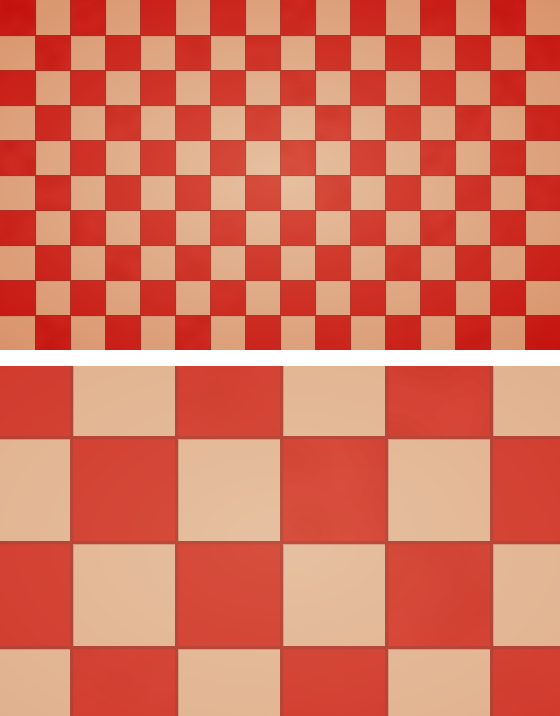
Top: the whole. Bottom: its middle third, enlarged.
Give the GLSL for this pattern, as a WebGL 1 fragment shader.

```glsl
precision highp float;
// A 16 by 10 red and tan checkerboard with thin dark joints, lit softly from
// the centre. Cells come from a filtered square wave; faint stepped patches
// of gradient noise mottle some of the red cells.

uniform vec2 u_resolution;

const vec2 GRID = vec2(16.0, 10.0);           // cells across and down
const float JOINT_WIDTH = 0.03125;            // in cells
const vec3 TAN_CENTRE = vec3(0.90, 0.755, 0.63);
const vec3 TAN_CORNER = vec3(0.85, 0.575, 0.42);
const vec3 RED_CENTRE = vec3(0.84, 0.31, 0.24);
const vec3 RED_CORNER = vec3(0.775, 0.075, 0.06);
const vec3 JOINT_CENTRE = vec3(0.73, 0.31, 0.25);
const vec3 JOINT_CORNER = vec3(0.65, 0.13, 0.09);
const float MOTTLE_SCALE = 1.7;               // noise cells per check
const float MOTTLE_STRENGTH = 0.035;
const float MOTTLE_LEVELS = 5.0;

float hash(vec2 p) {
  return fract(sin(dot(p, vec2(127.1, 311.7))) * 43758.55);
}

float cornerSlope(vec2 corner, vec2 offset) {
  float angle = 6.28318 * hash(corner);
  return dot(vec2(cos(angle), sin(angle)), offset);
}

float gradientNoise(vec2 p) {
  vec2 i = floor(p);
  vec2 f = p - i;
  vec2 u = f * f * f * (f * (f * 6.0 - 15.0) + 10.0);
  float low = mix(cornerSlope(i, f),
                  cornerSlope(i + vec2(1.0, 0.0), f - vec2(1.0, 0.0)), u.x);
  float high = mix(cornerSlope(i + vec2(0.0, 1.0), f - vec2(0.0, 1.0)),
                   cornerSlope(i + vec2(1.0), f - vec2(1.0)), u.x);
  return mix(low, high, u.y);
}

// 1 on red checks, 0 on tan checks, with edges one pixel wide.
float checker(vec2 p, vec2 pixel) {
  vec2 edge = abs(mod(p + 0.5, 2.0) - 1.0) - 0.5;
  vec2 wave = clamp(2.0 * edge / pixel, -1.0, 1.0);
  return 0.5 - 0.5 * wave.x * wave.y;
}

// Joints run along the left and top sides of checks, inside the border only.
float joints(vec2 p, vec2 pixel) {
  vec2 q = vec2(p.x, GRID.y - p.y);
  vec2 d = abs(fract(q - 0.5 * JOINT_WIDTH + 0.5) - 0.5);
  vec2 cover = clamp((0.5 * JOINT_WIDTH - d) / pixel + 0.5, 0.0, 1.0);
  cover = min(cover, JOINT_WIDTH / pixel) * step(0.5, q);
  return max(cover.x, cover.y);
}

// Soft-stepped patches, stronger in some checks than in others.
float mottle(vec2 p) {
  float level = gradientNoise(p * MOTTLE_SCALE) * MOTTLE_LEVELS;
  float stepped = floor(level) + smoothstep(0.35, 0.65, fract(level));
  float amount = smoothstep(0.35, 1.0, hash(floor(p) + 7.0));
  return stepped / MOTTLE_LEVELS * amount * MOTTLE_STRENGTH;
}

void main() {
  vec2 uv = gl_FragCoord.xy / u_resolution;
  vec2 p = uv * GRID;
  vec2 pixel = GRID / u_resolution;

  // Elliptical light: 0 at the centre, 1 in the corners
  float falloff = length(uv - 0.5) * 1.41421;

  vec3 tanColor = mix(TAN_CENTRE, TAN_CORNER, falloff);
  vec3 redColor = mix(RED_CENTRE, RED_CORNER, falloff) + mottle(p);
  vec3 jointColor = mix(JOINT_CENTRE, JOINT_CORNER, falloff);

  vec3 color = mix(tanColor, redColor, checker(p, pixel));
  color = mix(color, jointColor, joints(p, pixel));
  gl_FragColor = vec4(color, 1.0);
}
```
